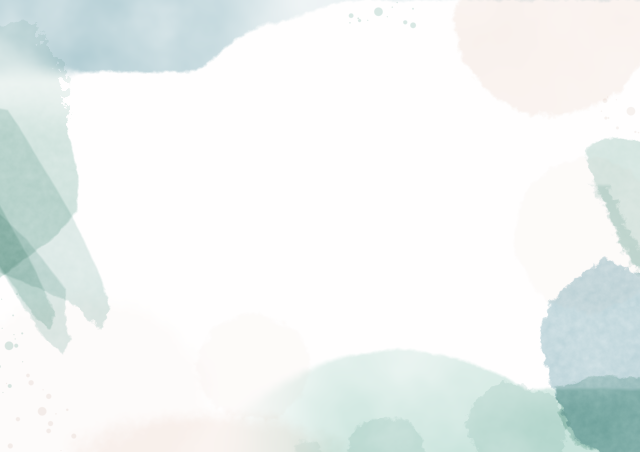
A Shadertoy shader for this background:

```glsl
#define ASPECT 1.412
#define PAPER vec3(1.0, 0.998, 0.997)
#define BLUE vec3(0.775, 0.855, 0.875)
#define SAGE vec3(0.815, 0.89, 0.87)
#define MIST vec3(0.87, 0.92, 0.91)
#define TEAL vec3(0.78, 0.89, 0.86)
#define PEACH vec3(0.98, 0.956, 0.943)
#define CREAM vec3(0.992, 0.983, 0.979)
#define EDGE_SOFT 0.003
#define RAGGED 0.022
#define GRAIN 0.3

vec2 hash2(vec2 p) {
    vec3 q = fract(p.xyx * vec3(0.1031, 0.1030, 0.0973));
    q += dot(q, q.yzx + 33.33);
    return fract((q.xx + q.yz) * q.zy);
}

float gradientNoise(vec2 p) {
    vec2 i = floor(p), f = fract(p), u = f * f * f * (f * (f * 6.0 - 15.0) + 10.0);
    vec2 o = vec2(0.0, 1.0);
    float a = dot(hash2(i) * 2.0 - 1.0, f);
    float b = dot(hash2(i + o.yx) * 2.0 - 1.0, f - o.yx);
    float c = dot(hash2(i + o.xy) * 2.0 - 1.0, f - o.xy);
    float d = dot(hash2(i + o.yy) * 2.0 - 1.0, f - o.yy);
    return mix(mix(a, b, u.x), mix(c, d, u.x), u.y);
}

float fbm(vec2 p) {
    float sum = 0.0, amp = 0.6;
    for (int i = 0; i < 4; i++) {
        sum += amp * gradientNoise(p);
        p = mat2(1.6, 1.2, -1.2, 1.6) * p + 7.3;
        amp *= 0.5;
    }
    return sum;
}

float polygon(vec2 p, vec2 v[8]) {
    float d = dot(p - v[0], p - v[0]), s = 1.0;
    for (int i = 0; i < 8; i++) {
        vec2 a = v[i], e = v[(i + 7) % 8] - a, w = p - a;
        vec2 r = w - e * clamp(dot(w, e) / dot(e, e), 0.0, 1.0);
        d = min(d, dot(r, r));
        bvec3 side = bvec3(p.y >= a.y, p.y < a.y + e.y, e.x * w.y > e.y * w.x);
        if (all(side) || !any(side)) s = -s;
    }
    return s * sqrt(d);
}

float ellipse(vec2 p, vec2 center, vec2 radius) {
    return (length((p - center) / radius) - 1.0) * min(radius.x, radius.y);
}

// Transparent pigment: overlapping layers multiply
void wash(inout vec3 col, vec3 tint, float d, float soft, float strength) {
    float w = max(soft, 0.8 / iResolution.y);
    col *= mix(vec3(1.0), tint, smoothstep(w, -w, d) * strength);
}

// One large drop with smaller drops scattered around it
void splatter(inout vec3 col, vec2 p, vec2 center, vec2 spread, vec3 tint, float seed) {
    float d = length(p - center) - 0.0095;
    for (int i = 1; i < 14; i++) {
        vec2 h = hash2(vec2(float(i) * 3.7, seed));
        float r = 0.001 + 0.006 * pow(hash2(h * 91.0 + seed).x, 3.0);
        d = min(d, length(p - center - (h * 2.0 - 1.0) * spread) - r);
    }
    wash(col, tint, d, 0.001, 0.8);
}

void mainImage(out vec4 fragColor, in vec2 fragCoord) {
    vec2 p = fragCoord / iResolution.xy * vec2(ASPECT, 1.0);
    float cloud = fbm(p * 5.0), rough = fbm(p * 14.0 + 3.0), grain = fbm(p * 55.0);
    float rag = RAGGED * (rough + 0.7 * grain);
    float body = 1.0 + GRAIN * (cloud + 0.7 * grain);
    vec3 col = PAPER;

    // Pale warm blooms
    wash(col, PEACH, ellipse(p, vec2(1.22, 0.95), vec2(0.215, 0.205)) + rag, 0.006, 1.0 + cloud * 0.4);
    wash(col, CREAM, ellipse(p, vec2(1.30, 0.48), vec2(0.165, 0.17)) + rag, 0.005, 0.9);
    wash(col, CREAM, ellipse(p, vec2(0.18, 0.12), vec2(0.27, 0.22)) + rag, 0.03, 0.85);
    wash(col, CREAM, ellipse(p, vec2(0.56, 0.19), vec2(0.125, 0.115)) + rag, 0.006, 0.9);
    wash(col, PEACH, ellipse(p, vec2(0.46, -0.02), vec2(0.28, 0.10)) + rag, 0.025, 1.0);

    // Blue sky wash along the top left
    float hem = 0.84 + 0.10 * smoothstep(0.41, 0.58, p.x) + 0.06 * smoothstep(0.55, 0.80, p.x);
    float fade = mix(1.05, 0.35, smoothstep(0.30, 0.72, p.x)) * (1.0 + 0.9 * cloud);
    fade *= mix(0.45, 1.0, smoothstep(0.0, 0.14, p.x + (p.y - 0.87) * 2.0));
    wash(col, BLUE, hem - p.y + rag * 0.6, mix(0.025, 0.005, smoothstep(0.1, 0.22, p.x)), fade);

    // Left brush strokes
    float leaf = polygon(p, vec2[8](vec2(-0.1, 0.95), vec2(0.08, 0.95), vec2(0.15, 0.85), vec2(0.155, 0.70),
        vec2(0.172, 0.61), vec2(0.172, 0.53), vec2(0.10, 0.46), vec2(-0.1, 0.31)));
    float dry = smoothstep(0.67, 0.82, p.y);
    float worn = dry * 0.05 * max(grain + 0.1, 0.0) * smoothstep(0.03, 0.15, p.x);
    wash(col, SAGE, leaf + rag * (0.4 + dry) + worn * 2.0, EDGE_SOFT, mix(0.95, 0.42, dry) * body);
    float slant = polygon(p, vec2[8](vec2(-0.1, 0.78), vec2(0.018, 0.757), vec2(0.156, 0.53), vec2(0.22, 0.393),
        vec2(0.25, 0.316), vec2(0.224, 0.272), vec2(0.147, 0.335), vec2(-0.1, 0.44)));
    float tip = smoothstep(0.40, 0.30, p.y);
    wash(col, MIST, slant + rag * (0.15 + tip), EDGE_SOFT, body);
    float trail = polygon(p, vec2[8](vec2(-0.1, 0.62), vec2(0.06, 0.47), vec2(0.145, 0.36), vec2(0.145, 0.28),
        vec2(0.158, 0.25), vec2(0.138, 0.217), vec2(0.096, 0.255), vec2(-0.1, 0.56)));
    wash(col, MIST, trail + rag * (0.15 + tip * 0.6), EDGE_SOFT, body);
    float blade = polygon(p, vec2[8](vec2(-0.1, 0.67), vec2(0.0, 0.545), vec2(0.064, 0.43), vec2(0.121, 0.31),
        vec2(0.11, 0.274), vec2(0.08, 0.295), vec2(0.0, 0.41), vec2(-0.1, 0.52)));
    wash(col, SAGE, blade + rag * (0.15 + tip * 0.6), EDGE_SOFT, 0.8 * body);

    // Green mound and dabs along the bottom
    float crest = 0.225 - 1.1 * pow(p.x - 0.88, 2.0);
    crest = max(crest, 0.14 * smoothstep(1.02, 1.15, p.x));
    float depth = mix(0.9, 0.5, smoothstep(0.0, 0.23, p.y)) * smoothstep(0.45, 0.85, p.x);
    wash(col, TEAL, p.y - crest + rag * 0.4, mix(0.03, 0.005, smoothstep(0.5, 0.8, p.x)), depth * (1.0 + 0.8 * cloud));
    wash(col, MIST, ellipse(p, vec2(1.14, 0.05), vec2(0.11, 0.10)) + rag * 1.6, EDGE_SOFT, 0.6 * body);
    wash(col, MIST, ellipse(p, vec2(0.85, 0.0), vec2(0.085, 0.075)) + rag, EDGE_SOFT, 0.7 * body);
    wash(col, MIST, ellipse(p, vec2(0.68, 0.0), vec2(0.03, 0.03)) + rag, EDGE_SOFT, 0.4);

    // Right brush stroke, darker along its lower left side
    float band = polygon(p, vec2[8](vec2(1.292, 0.665), vec2(1.325, 0.69), vec2(1.37, 0.695), vec2(1.5, 0.68),
        vec2(1.5, 0.38), vec2(1.40, 0.405), vec2(1.35, 0.51), vec2(1.305, 0.60)));
    wash(col, SAGE, band + rag * 0.8, EDGE_SOFT, 0.82 * body);
    float inner = max(band, p.x + 0.5 * p.y - 1.635) + 0.035 * grain;
    wash(col, MIST, max(inner, p.y - 0.59), 0.006, 0.9);

    // Stacked blots in the lower right
    float blot = polygon(p, vec2[8](vec2(1.333, 0.43), vec2(1.5, 0.36), vec2(1.5, -0.1), vec2(1.27, 0.03),
        vec2(1.225, 0.13), vec2(1.20, 0.21), vec2(1.19, 0.29), vec2(1.24, 0.36)));
    wash(col, BLUE, blot + rag * 1.2, EDGE_SOFT, body + 0.15 * grain);
    float base = polygon(p, vec2[8](vec2(1.225, 0.145), vec2(1.30, 0.165), vec2(1.5, 0.175), vec2(1.5, -0.1),
        vec2(1.32, 0.0), vec2(1.27, 0.02), vec2(1.24, 0.06), vec2(1.235, 0.10)));
    wash(col, SAGE, base + rag, EDGE_SOFT, body);

    // Drops
    splatter(col, p, vec2(0.835, 0.974), vec2(0.08, 0.03), SAGE, 2.0);
    splatter(col, p, vec2(0.02, 0.235), vec2(0.03, 0.12), SAGE, 5.0);
    splatter(col, p, vec2(0.093, 0.09), vec2(0.08, 0.09), PEACH * 0.97, 8.0);
    splatter(col, p, vec2(1.392, 0.754), vec2(0.07, 0.05), PEACH * 0.98, 11.0);
    fragColor = vec4(clamp(col, 0.0, 1.0), 1.0);
}
```
